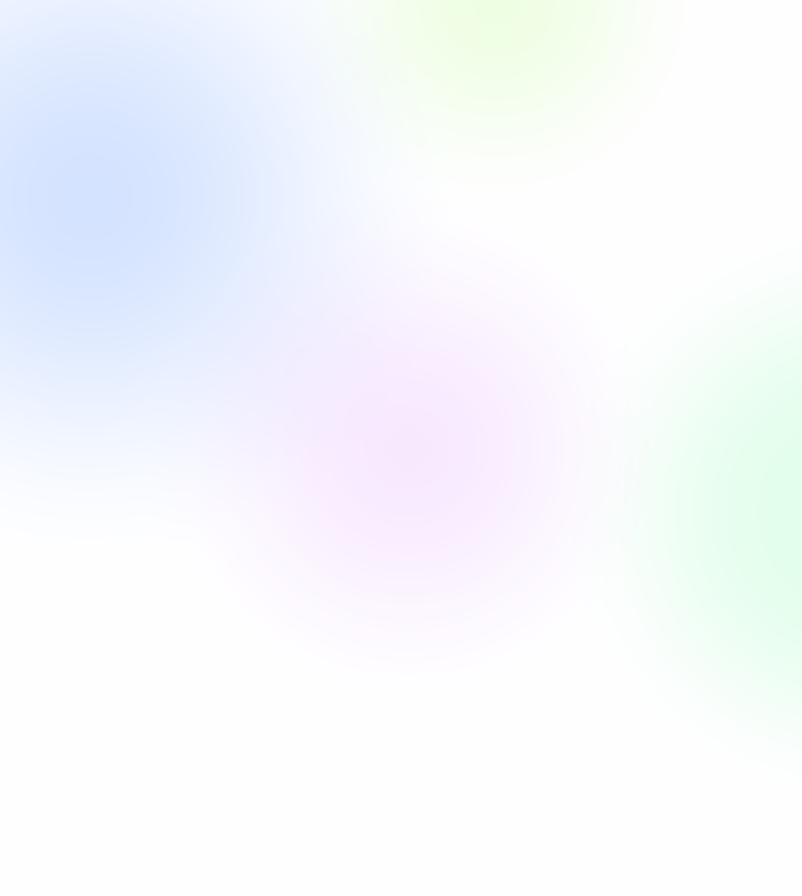
A Shadertoy shader for this background:

```glsl
// Soft pastel glows of blue, lilac, mint and lime on a white ground.

// Tint of a blurred disc: full colour inside radius "core", white beyond "rim".
vec3 glow(vec2 p, vec2 center, float core, float rim, vec3 tint) {
    float strength = 1.0 - smoothstep(core, rim, length(p - center));
    return mix(vec3(1.0), tint, strength);
}

void mainImage(out vec4 fragColor, in vec2 fragCoord) {
    // Height is one unit; x is scaled so the layout spans the full width.
    vec2 p = fragCoord / iResolution.xy * vec2(0.895, 1.0);

    // Overlapping glows multiply like thin washes of ink.
    vec3 color = vec3(0.998, 0.998, 1.0);
    color *= glow(p, vec2(0.100, 0.780), 0.00, 0.430, vec3(0.832, 0.890, 1.000)); // blue
    color *= glow(p, vec2(0.455, 0.500), 0.00, 0.310, vec3(0.972, 0.912, 0.998)); // lilac
    color *= glow(p, vec2(0.960, 0.430), 0.09, 0.345, vec3(0.895, 1.000, 0.928)); // mint
    color *= glow(p, vec2(0.555, 1.000), 0.00, 0.255, vec3(0.935, 1.000, 0.890)); // lime

    fragColor = vec4(color, 1.0);
}
```
